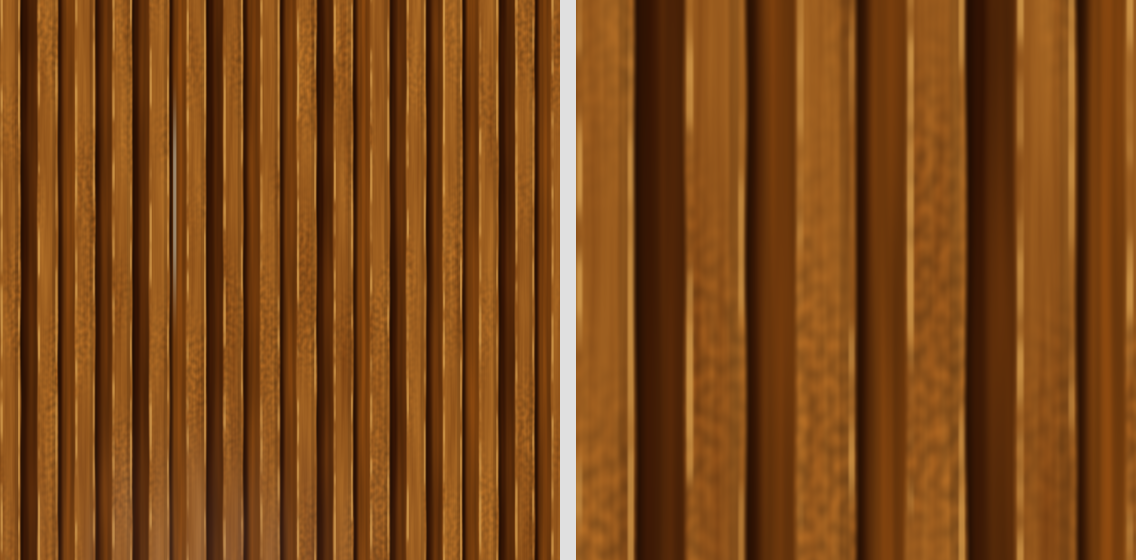
Left, the full canvas; right, a detail of the centre.
This texture is drawn by a three.js fragment shader. Its source:

```glsl
// Vertical wooden slats with shadowed grooves, a little over fifteen across.
// A slightly uneven pitch gives slat and groove coordinates; stretched gradient
// noise adds grain, worn bright edges and stains, with a soft sheen low down.

varying vec2 vUv;

const float HALF_SLAT = 0.275;  // half width of a slat, in pitches
const float SOFT = 0.035;       // edge softness, in pitches

const vec3 SHADOW = vec3(0.20, 0.075, 0.012);
const vec3 WALL   = vec3(0.42, 0.215, 0.045);
const vec3 BROWN  = vec3(0.50, 0.27, 0.075);
const vec3 GOLD   = vec3(0.67, 0.415, 0.145);
const vec3 EDGE   = vec3(0.82, 0.60, 0.29);
const vec3 SHEEN  = vec3(0.60, 0.47, 0.43);
const vec3 GLINT  = vec3(0.66, 0.61, 0.52);

float hash(float n) {
  n = fract(n * 0.1031 + 0.17);
  n *= n + 33.33;
  return fract(n * (n + n));
}

vec2 gradient(vec2 cell) {
  vec3 p = fract(cell.xyx * vec3(0.1031, 0.1030, 0.0973));
  p += dot(p, p.yzx + 33.33);
  float angle = 6.28318 * fract((p.x + p.y) * p.z);
  return vec2(cos(angle), sin(angle));
}

float noise(vec2 p) {
  vec2 i = floor(p), f = fract(p);
  vec2 w = f * f * f * (f * (f * 6.0 - 15.0) + 10.0);
  vec2 e = vec2(0.0, 1.0);
  float low = mix(dot(gradient(i), f), dot(gradient(i + e.yx), f - e.yx), w.x);
  float high = mix(dot(gradient(i + e), f - e), dot(gradient(i + 1.0), f - 1.0), w.x);
  return mix(low, high, w.y);
}

// Octaves of noise; scale sets the cells across and up
float fbm(vec2 p, vec2 scale) {
  float sum = 0.0, amp = 1.0;
  for (int i = 0; i < 3; i++) {
    sum += amp * noise(p * scale + float(i) * 17.3);
    scale *= 2.0;
    amp *= 0.55;
  }
  return sum;
}

// Soft line of a given half width about zero
float line(float d, float halfWidth) {
  return 1.0 - smoothstep(halfWidth * 0.3, halfWidth, abs(d));
}

// g runs 0 to 1 from the shaded side to the lit wall
vec3 grooveColor(float g, float id, vec2 uv) {
  float depth = 0.5 + 0.38 * cos(2.417 * id);
  float stain = fbm(uv + id * 3.1, vec2(22.0, 2.2));
  float wallStart = 0.20 + 0.28 * depth + 0.06 * hash(id + 7.0);
  float lit = smoothstep(wallStart - 0.20, wallStart + 0.12, g);
  lit *= 1.12 - 0.70 * depth;
  lit += 0.12 * (1.0 - depth) + 0.30 * stain;
  vec3 color = mix(SHADOW, WALL, clamp(lit, 0.0, 1.15));
  color *= 1.0 + 0.20 * noise(uv * vec2(150.0, 5.0));
  color *= 1.0 + 0.16 * line(g - 0.62, 0.18) * (1.0 - depth);
  return color * mix(0.58, 1.0, smoothstep(-0.05, 0.28, g));
}

// s is the offset from the slat centre, in pitches
vec3 slatColor(float s, float id, vec2 uv) {
  vec2 local = uv + vec2(0.0, hash(id) * 9.0);
  float streak = fbm(local, vec2(85.0, 3.5));
  float patchTone = noise(local * vec2(18.0, 3.0) + id);
  float tone = 0.50 + 0.18 * uv.y + 0.20 * (hash(id + 21.0) - 0.5);
  tone += 0.50 * streak + 0.38 * patchTone;
  vec3 color = mix(BROWN, GOLD, clamp(tone, -0.2, 1.25));

  // Short slanted flecks, stronger in some stretches
  float fleck = noise(vec2(uv.x * 115.0 + uv.y * 35.0, uv.y * 95.0 - uv.x * 50.0));
  color *= 1.0 + 0.26 * fleck * smoothstep(-0.2, 0.4, noise(local * vec2(14.0, 4.0)));

  // Broken bright arrises and a faint inner bevel
  float wearLeft = smoothstep(-0.35, 0.4, fbm(local, vec2(9.0, 11.0)));
  float wearRight = smoothstep(-0.35, 0.4, fbm(local + 4.7, vec2(9.0, 9.0)));
  color *= 1.0 - 0.12 * line(s - 0.17, 0.07);
  color = mix(color, EDGE, 0.85 * wearLeft * line(s + 0.235, 0.05));
  return mix(color, EDGE, 0.72 * wearRight * line(s - 0.235, 0.045));
}

void main() {
  vec2 uv = vUv;

  // Uneven pitch with slightly wavering edges
  float q = 14.94 * uv.x + 0.31 * uv.x * uv.x - HALF_SLAT;
  float grooveId = floor(q);
  float g = (fract(q) - HALF_SLAT) / (1.0 - 2.0 * HALF_SLAT);
  float slatId = floor(q + 0.5);
  float s = q - slatId;
  float waver = 0.025 * noise(vec2(slatId * 5.3, uv.y * 9.0));
  float slatMask = 1.0 - smoothstep(-SOFT, SOFT, abs(s) - HALF_SLAT + waver);

  vec3 groove = grooveColor(g, grooveId, uv);
  vec3 color = mix(groove, slatColor(s, slatId, uv), slatMask);

  // Pale sheen near the foot, left of centre
  vec2 h = (uv - vec2(0.37, 0.0)) / vec2(0.24, 0.19);
  float sheen = exp(-dot(h, h)) * (0.65 + 0.7 * noise(uv * vec2(40.0, 4.0)));
  color = mix(color, SHEEN, 0.40 * sheen * mix(0.5, 1.0, slatMask));

  // Thin glint inside one groove
  float glintSpan = smoothstep(0.38, 0.58, uv.y) * (1.0 - smoothstep(0.70, 0.88, uv.y));
  color = mix(color, GLINT, 0.8 * glintSpan * line(uv.x - 0.312, 0.0045));

  gl_FragColor = vec4(clamp(color, 0.0, 1.0), 1.0);
}
```
